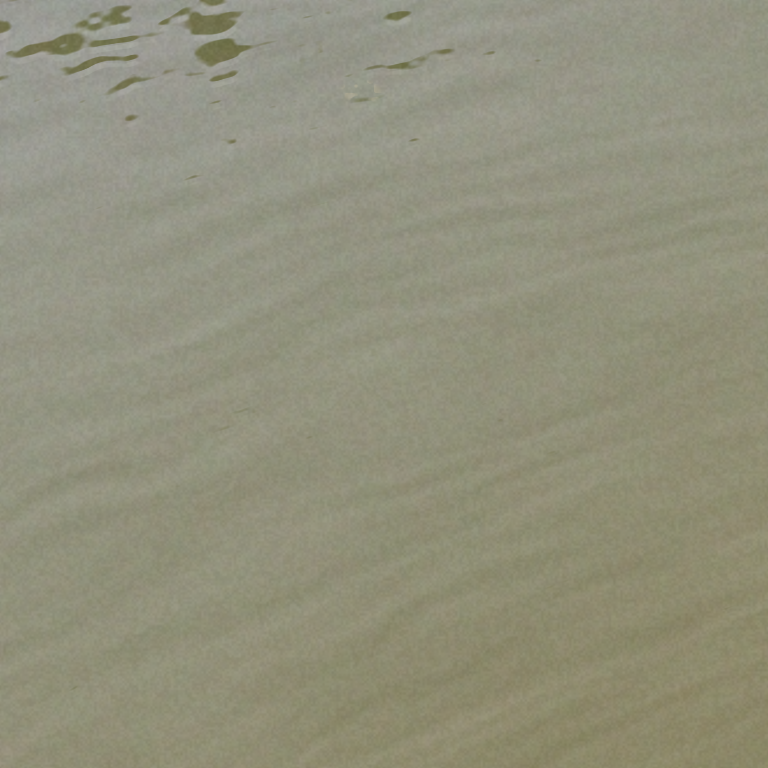
Give the GLSL for this texture, as a WebGL 1 fragment shader.

```glsl
precision highp float;
// Calm silty water: faint slanting ripples, dark wavelets at the upper left, fine grain.
uniform vec2 u_resolution;

#define PALE_WATER vec3(0.605, 0.611, 0.588)
#define MID_WATER vec3(0.573, 0.573, 0.494)
#define SILT_WATER vec3(0.550, 0.531, 0.408)
#define WAVELET_COLOR vec3(0.40, 0.40, 0.23)
#define FOAM_COLOR vec3(0.70, 0.67, 0.58)
#define SLANT_BOTTOM 0.44
#define SLANT_TOP 0.20
#define RIPPLE_GAIN 0.075
#define GRAIN_GAIN 0.060
#define TINT_GAIN 0.030

float hash(vec2 p) {
  vec3 q = fract(vec3(p.xyx) * 0.1031);
  q += dot(q, q.yzx + 33.33);
  return fract((q.x + q.y) * q.z);
}

float noise(vec2 p) {
  vec2 cell = floor(p);
  vec2 f = fract(p);
  f = f * f * (3.0 - 2.0 * f);
  float low = mix(hash(cell), hash(cell + vec2(1.0, 0.0)), f.x);
  float high = mix(hash(cell + vec2(0.0, 1.0)), hash(cell + vec2(1.0, 1.0)), f.x);
  return mix(low, high, f.y);
}

float fbm(vec2 p) {
  float sum = 0.0;
  float weight = 0.5;
  for (int i = 0; i < 3; i++) {
    sum += weight * noise(p);
    p = p * 2.03 + 17.3;
    weight *= 0.5;
  }
  return sum / 0.875;
}

// Coordinates along (x) and across (y) the ripples, flatter toward the far shore.
vec2 rippleSpace(vec2 uv) {
  float angle = mix(SLANT_BOTTOM, SLANT_TOP, uv.y);
  vec2 d = uv - 0.5;
  float c = cos(angle);
  float s = sin(angle);
  return vec2(c * d.x + s * d.y, c * d.y - s * d.x) + 2.0;
}

// Soft wave bands, broken into patches; centred on zero.
float ripples(vec2 r) {
  float warp = fbm(r * vec2(4.0, 9.0)) - 0.5;
  float bands = noise(vec2(r.x * 5.0, r.y * 42.0 + warp * 3.0)) - 0.5;
  float fineBands = noise(vec2(r.x * 9.0 + 31.0, r.y * 80.0 + warp * 4.0)) - 0.5;
  float crests = sin(r.y * 150.0 + warp * 13.0);
  float patches = smoothstep(0.35, 0.7, fbm(r * vec2(2.5, 6.0) + 50.0));
  return 0.45 * bands + 0.2 * fineBands + 0.14 * crests * patches;
}

// Thin tapered streaks that thin out away from the upper left corner.
float wavelets(vec2 uv, vec2 r) {
  float reach = smoothstep(0.70, 0.98, uv.y) * (1.0 - smoothstep(0.30, 0.85, uv.x));
  float warp = noise(r * vec2(26.0, 40.0)) - 0.5;
  float streaks = 0.8 * noise(vec2(r.x * 17.0, r.y * 84.0 + warp))
                + 0.2 * noise(vec2(r.x * 70.0, r.y * 150.0));
  float limit = mix(0.92, 0.65, reach);
  return smoothstep(limit, limit + 0.12, streaks);
}

// A small raft of pale scraps.
float foam(vec2 uv) {
  vec2 d = (uv - vec2(0.47, 0.88)) / vec2(0.032, 0.019);
  float raft = 1.0 - smoothstep(0.5, 1.0, length(d));
  return raft * smoothstep(0.48, 0.68, noise(uv * vec2(110.0, 170.0)));
}

void main() {
  vec2 uv = gl_FragCoord.xy / u_resolution;
  vec2 r = rippleSpace(uv);

  // Sky sheen fading to silt from the upper left to the lower right.
  float depth = 0.34 * uv.x + 0.66 * (1.0 - uv.y);
  depth += 0.12 * (fbm(r * vec2(2.0, 4.0)) - 0.5);
  vec3 color = mix(PALE_WATER, MID_WATER, smoothstep(-0.1, 0.55, depth));
  color = mix(color, SILT_WATER, smoothstep(0.4, 1.05, depth));

  // Ripples: troughs are a little more yellow than crests.
  color += RIPPLE_GAIN * ripples(r) * vec3(0.9, 0.9, 1.15);

  // Wavelets with a pale edge on the near side.
  float glint = wavelets(uv, r + vec2(0.0, 0.008));
  color += 0.035 * glint;
  color = mix(color, WAVELET_COLOR, 0.8 * wavelets(uv, r));
  color = mix(color, FOAM_COLOR, 0.65 * foam(uv));

  // Fine brightness grain and softer tint mottling.
  float grain = 0.6 * noise(uv * 330.0) + 0.4 * noise(uv * 170.0 + 9.0) - 0.5;
  float warmth = 0.5 * noise(uv * 95.0 + 40.0) + 0.5 * noise(uv * 38.0 + 70.0) - 0.5;
  float blueness = noise(uv * 120.0 + 130.0) - 0.5;
  color += GRAIN_GAIN * grain;
  color += TINT_GAIN * (warmth * vec3(0.8, -0.5, 0.2) + blueness * vec3(0.0, 0.0, 0.8));

  gl_FragColor = vec4(clamp(color, 0.0, 1.0), 1.0);
}
```
